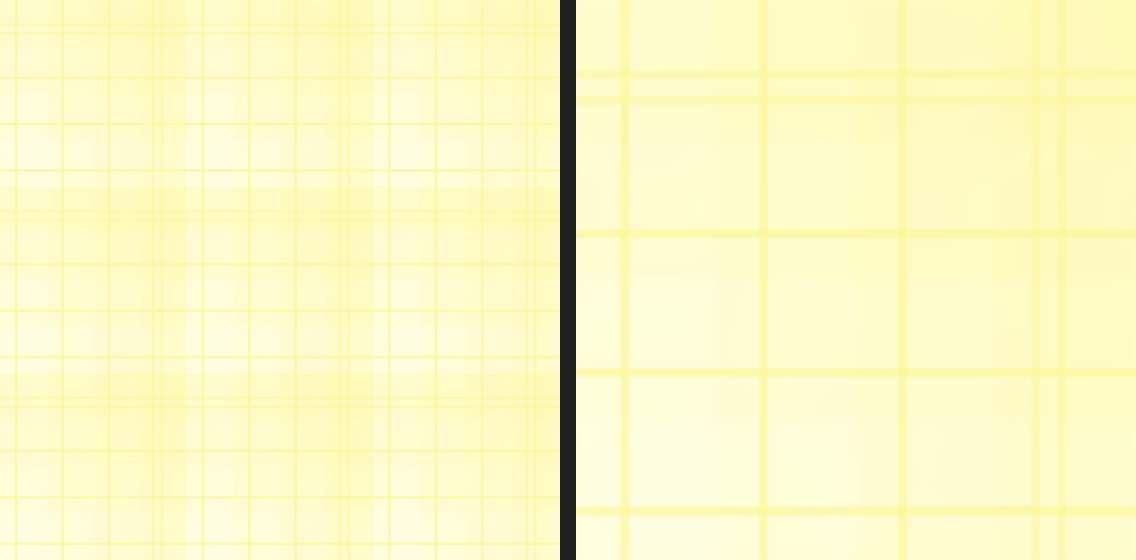
Left: the whole. Right: its middle third, enlarged.
Reproduce this pattern procedurally as a WebGL 2 fragment shader.

```glsl
#version 300 es
precision highp float;

#define TILES 3.0
#define LINE_WIDTH 0.0150
#define LINE_SOFT 0.0035
#define LINE_STRENGTH 0.62
#define PAIR_STRENGTH 0.48
#define BAND_SOFT 0.018
#define MOTTLE_CELLS 8.0
#define MOTTLE_AMOUNT 0.010
#define PALE_CREAM vec3(1.0, 0.992, 0.875)
#define DEEP_CREAM vec3(0.995, 0.978, 0.725)
#define LINE_YELLOW vec3(0.988, 0.968, 0.565)

uniform vec2 u_resolution;
out vec4 fragColor;

float hash(vec2 cell) {
    return fract(sin(dot(cell, vec2(127.1, 311.7))) * 43758.5453);
}

// Value noise that wraps after one tile
float wrappedNoise(vec2 p, float period) {
    vec2 cell = floor(p);
    vec2 f = smoothstep(0.0, 1.0, fract(p));
    vec2 lo = mod(cell, period);
    vec2 hi = mod(cell + 1.0, period);
    float bottom = mix(hash(lo), hash(vec2(hi.x, lo.y)), f.x);
    float top = mix(hash(vec2(lo.x, hi.y)), hash(hi), f.x);
    return mix(bottom, top, f.y);
}

// Four bands that deepen across the tile, with a smoothed jump at its edge
float bandDepth(float t, float pixel) {
    float depth = 0.0;
    for (int i = 1; i < 4; i++) {
        float start = float(i) * 0.25;
        depth += smoothstep(start - BAND_SOFT, start + BAND_SOFT, t) / 3.0;
    }
    float edge = smoothstep(0.0, max(pixel, 0.004), min(t, 1.0 - t));
    return mix(0.5, depth, edge);
}

// Soft stripe, measured around the tile
float stripe(float t, float center, float pixel) {
    float d = abs(fract(t - center + 0.5) - 0.5);
    float soft = max(LINE_SOFT, 0.7 * pixel);
    float halfWidth = 0.5 * LINE_WIDTH;
    return 1.0 - smoothstep(halfWidth - soft, halfWidth + soft, d);
}

// Three evenly spaced lines and a fainter close pair
float threadLines(float t, float pixel) {
    float cover = 0.0;
    for (int i = 0; i < 3; i++) {
        float center = 0.087 + 0.248 * float(i);
        cover = max(cover, LINE_STRENGTH * stripe(t, center, pixel));
    }
    for (int i = 0; i < 2; i++) {
        float center = 0.821 + 0.046 * float(i);
        cover = max(cover, PAIR_STRENGTH * stripe(t, center, pixel));
    }
    return cover;
}

void main() {
    vec2 tile = fract(gl_FragCoord.xy / u_resolution * TILES);
    vec2 pixel = TILES / u_resolution;

    // Ground shaded along both axes
    float depth = 0.5 * (bandDepth(tile.x, pixel.x) + bandDepth(tile.y, pixel.y));
    vec3 color = mix(PALE_CREAM, DEEP_CREAM, depth);

    // Faint warm and cool mottling
    float mottle = wrappedNoise(tile * MOTTLE_CELLS, MOTTLE_CELLS) - 0.5;
    color += MOTTLE_AMOUNT * mottle * vec3(-0.2, -0.7, 1.0);

    // Crossing lines, denser where they overlap
    float across = threadLines(tile.x, pixel.x);
    float down = threadLines(tile.y, pixel.y);
    float cover = 1.0 - (1.0 - across) * (1.0 - down);
    color = mix(color, LINE_YELLOW, cover);

    fragColor = vec4(clamp(color, 0.0, 1.0), 1.0);
}
```
